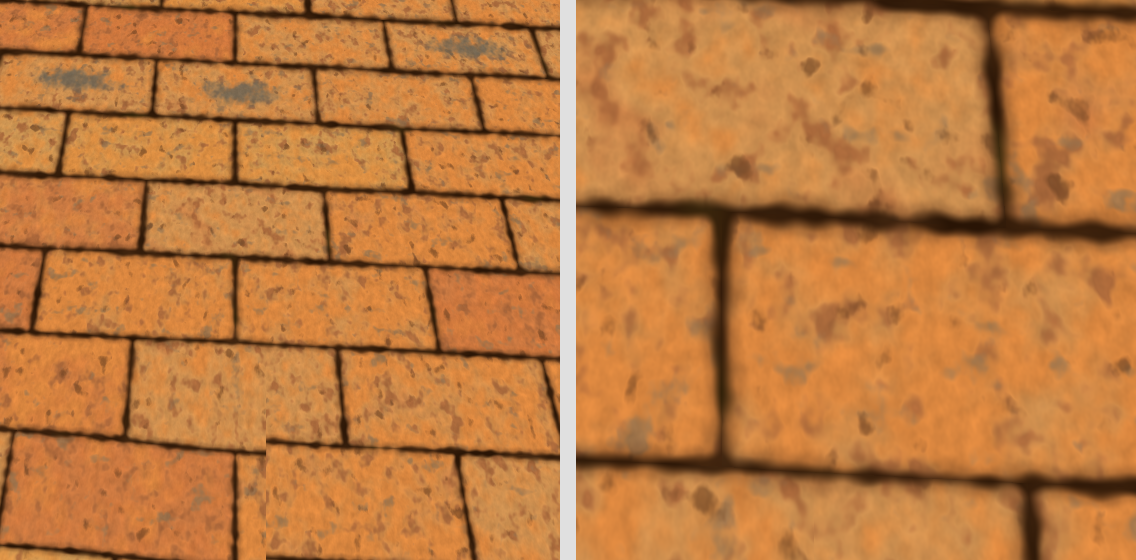
Left, the full canvas; right, a detail of the centre.
A Shadertoy shader for this texture:

```glsl
#define ROW_SCALE 11.9      // rows per unit depth at the far edge
#define FIRST_ROW 0.026     // depth of the first full joint
#define PERSPECTIVE 0.654   // growth of bricks toward the viewer
#define BRICK_WIDTH 0.26    // brick length at the far edge
#define CENTRE_X 0.42       // vertical joints converge around this line
#define SLOPE 0.05          // downward tilt of the rows
#define SLIP 0.021          // height of the break in the near rows
#define JOINT_HALF 0.0034   // half the joint width
#define CORNER 0.007        // corner radius of a brick
#define STAIN_SHARE 0.16    // share of bricks with a grey stain
#define SOFTNESS 0.0042     // blur of the joint edges

const vec3 ORANGE = vec3(0.86, 0.53, 0.25);
const vec3 TAN = vec3(0.81, 0.57, 0.32);
const vec3 RED_CLAY = vec3(0.79, 0.43, 0.23);
const vec3 BROWN = vec3(0.62, 0.37, 0.21);
const vec3 ASH = vec3(0.55, 0.43, 0.30);
const vec3 UMBER = vec3(0.38, 0.23, 0.12);
const vec3 SLATE = vec3(0.42, 0.39, 0.33);
const vec3 MORTAR = vec3(0.16, 0.08, 0.02);
const vec3 MOSS = vec3(0.20, 0.17, 0.04);

vec2 hash2(vec2 p) {
    p = vec2(dot(p, vec2(127.1, 311.7)), dot(p, vec2(269.5, 183.3)));
    return fract(sin(p) * 43758.5);
}

float corner(vec2 cell, vec2 offset, vec2 f) {
    return dot(hash2(cell + offset) * 2.0 - 1.0, f - offset);
}

float gradientNoise(vec2 p) {
    vec2 cell = floor(p), f = fract(p);
    vec2 w = f * f * f * (f * (f * 6.0 - 15.0) + 10.0);
    float low = mix(corner(cell, vec2(0, 0), f), corner(cell, vec2(1, 0), f), w.x);
    float high = mix(corner(cell, vec2(0, 1), f), corner(cell, vec2(1, 1), f), w.x);
    return mix(low, high, w.y);
}

float fbm(vec2 p) {
    float sum = 0.0, amplitude = 0.6;
    for (int i = 0; i < 3; i++) {
        sum += amplitude * gradientNoise(p);
        p = mat2(1.6, 1.2, -1.2, 1.6) * p + 7.3;
        amplitude *= 0.55;
    }
    return sum;
}

float roundedBox(vec2 edge, float radius) {
    vec2 q = edge + radius;
    return length(max(q, 0.0)) + min(max(q.x, q.y), 0.0) - radius;
}

// Fired clay: p runs over the paving, local spans -0.5 to 0.5 in one brick
vec3 clay(vec2 p, vec2 local, vec2 id) {
    vec2 tint = hash2(id + 3.7), kind = hash2(id + 19.1);
    p += 23.0 * tint;
    float cloud = fbm(p * 2.2);
    float mottle = fbm(p * vec2(5.5, 5.0) + 11.0);
    float grain = fbm(p * vec2(13.0, 10.0) + 31.0);

    vec3 color = mix(ORANGE, TAN, smoothstep(-0.3, 0.25, cloud + 0.6 * mottle + 0.5 * (tint.x - 0.5)));
    color = mix(color, RED_CLAY, 0.65 * smoothstep(0.65, 1.0, tint.y + 0.6 * cloud));
    color += vec3(0.0, 0.03, 0.01) * smoothstep(0.3, 0.0, tint.y);

    // Scorched and ashen blotches
    float patchy = mottle + 0.4 * cloud + 0.3 * grain;
    color = mix(color, BROWN, 0.8 * smoothstep(0.04, 0.32, patchy));
    float ashen = fbm(p * vec2(4.0, 5.0) + 71.0) + 0.3 * grain;
    color = mix(color, ASH, 0.75 * smoothstep(0.12, 0.38, ashen));

    // Dark pits
    float pits = gradientNoise(p * vec2(7.0, 6.0) + 53.0) + 0.5 * grain;
    color = mix(color, UMBER, 0.6 * smoothstep(0.24, 0.54, pits));

    // Diffuse kiln stain in some bricks
    vec2 s = (local - 0.3 * (tint - 0.5)) / vec2(0.34, 0.28);
    float stain = exp(-1.5 * dot(s, s)) + 0.9 * mottle + 0.4 * ashen;
    stain = smoothstep(0.2, 1.0, stain) * step(kind.x, STAIN_SHARE);
    color = mix(color, SLATE, 0.85 * stain);
    return color * (1.0 + 0.22 * grain);
}

void mainImage(out vec4 fragColor, in vec2 fragCoord) {
    vec2 uv = fragCoord / iResolution.xy;

    // Depth from the far edge, with tilt and the slipped near rows
    float depth = 1.0 - uv.y - SLOPE * (uv.x - 0.5);
    float slip = smoothstep(0.0, 0.475, uv.x) * step(uv.x, 0.475);
    depth -= SLIP * slip * smoothstep(0.62, 0.78, depth);
    depth += 0.003 * gradientNoise(uv * 6.0);

    // Projected running bond
    float scale = 1.0 + PERSPECTIVE * depth;
    float row = ROW_SCALE * (depth - FIRST_ROW) / scale;
    float column = (uv.x - CENTRE_X) / (BRICK_WIDTH * scale);
    float rowHeight = scale * scale / (ROW_SCALE * (1.0 + PERSPECTIVE * FIRST_ROW));
    vec2 grid = vec2(column + 0.5 * mod(floor(row), 2.0), row);
    vec2 id = floor(grid), local = fract(grid) - 0.5;

    // Worn brick outline, measured in canvas units
    vec2 size = vec2(BRICK_WIDTH * scale, rowHeight);
    float wear = 0.004 * gradientNoise(uv * 14.0) + 0.006 * gradientNoise(uv * 52.0);
    vec2 edge = (abs(local) - 0.5) * size + JOINT_HALF * (0.8 + 0.2 * scale);
    float outline = roundedBox(edge, CORNER) + wear;

    // Shaded rim, then a joint that fades where dust fills it
    vec3 color = clay(vec2(column * 2.5, row), local, id);
    float rim = smoothstep(-0.012, 0.002, outline + 0.004 * gradientNoise(uv * 70.0));
    color = mix(color, UMBER, 0.5 * rim);
    vec3 joint = mix(MORTAR, MOSS, smoothstep(0.2, 0.6, gradientNoise(uv * 11.0 + 5.0)));
    float fill = 0.9 + 0.35 * gradientNoise(uv * 24.0 + 9.0);
    float soft = max(SOFTNESS, 1.0 / iResolution.y);
    color = mix(color, joint, clamp(fill, 0.0, 1.0) * smoothstep(-soft, soft, outline));

    fragColor = vec4(clamp(color, 0.0, 1.0), 1.0);
}
```
